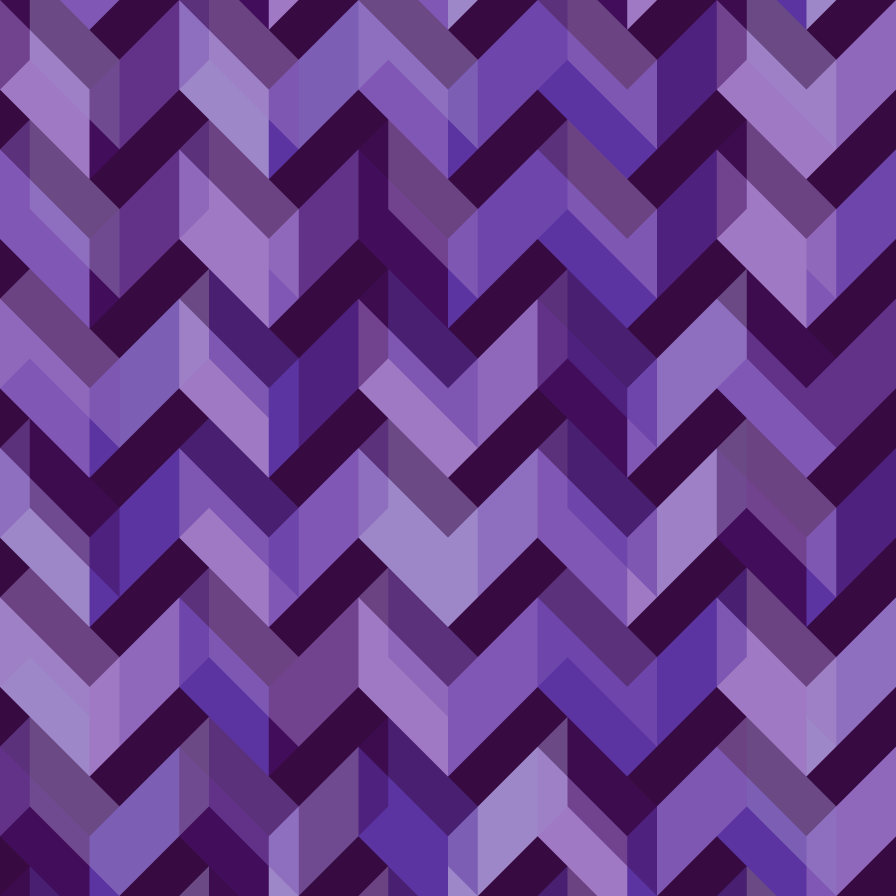
This pattern is drawn by a Shadertoy shader. Its source:

```glsl
const float ZIGZAGS = 5.0;         // zigzag periods across
const float UNITS = 30.0;          // grid units per canvas height
const float ARM = UNITS / ZIGZAGS / 2.0; // run of one slanted piece
const float ROW_PITCH = 5.0;       // units from one row to the next (6 rows)
const float BAND_HEIGHT = 3.0;     // vertical thickness of a band
const vec2 GHOST_SHIFT = vec2(1.0, -1.0); // overlay moved right and up
const float GHOST_ALPHA = 0.5;
const uint SOLID_SEED = 11u;
const uint GHOST_SEED = 47u;
const int SAMPLES = 4;             // antialiasing grid per axis

const vec3 GROUND = vec3(0.215, 0.042, 0.255);
const vec3 PALETTE[5] = vec3[5](
    vec3(0.260, 0.050, 0.355),     // plum
    vec3(0.355, 0.205, 0.635),     // indigo
    vec3(0.500, 0.340, 0.710),     // violet
    vec3(0.625, 0.475, 0.765),     // orchid
    vec3(0.615, 0.530, 0.785));    // lavender

uint hash(ivec2 cell, uint seed) {
    uint h = uint(cell.x + 64) * 0x9E3779B1u
           ^ uint(cell.y + 64) * 0x85EBCA77u
           ^ seed * 0xC2B2AE3Du;
    h = (h ^ (h >> 16)) * 0x7FEB352Du;
    h = (h ^ (h >> 15)) * 0x846CA68Bu;
    return h ^ (h >> 16);
}

// Slanted piece under p (y runs down): rgb colour, alpha 1 inside a band.
vec4 chevronBand(vec2 p, uint seed) {
    float zigzag = ARM - abs(mod(p.x, 2.0 * ARM) - ARM);
    float y = p.y - zigzag;
    ivec2 piece = ivec2(floor(vec2(p.x / ARM, y / ROW_PITCH)));
    float inside = step(mod(y, ROW_PITCH), BAND_HEIGHT);
    return vec4(PALETTE[hash(piece, seed) % 5u], inside);
}

vec3 pattern(vec2 p) {
    vec4 solid = chevronBand(p, SOLID_SEED);
    vec4 ghost = chevronBand(p - GHOST_SHIFT, GHOST_SEED);
    vec3 color = mix(GROUND, solid.rgb, solid.a);
    return mix(color, ghost.rgb, GHOST_ALPHA * ghost.a);
}

void mainImage(out vec4 fragColor, in vec2 fragCoord) {
    // Average a regular grid of samples to smooth every edge
    vec3 sum = vec3(0.0);
    for (int j = 0; j < SAMPLES; j++) {
        for (int i = 0; i < SAMPLES; i++) {
            vec2 offset = (vec2(i, j) + 0.5) / float(SAMPLES) - 0.5;
            vec2 uv = (fragCoord + offset) / iResolution.y;
            sum += pattern(UNITS * vec2(uv.x, 1.0 - uv.y));
        }
    }
    fragColor = vec4(sum / float(SAMPLES * SAMPLES), 1.0);
}
```
